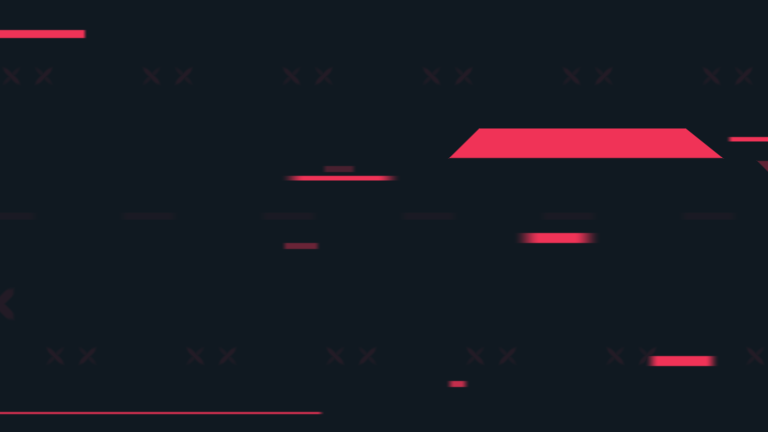
A WebGL 1 fragment shader for this background:

```glsl
precision mediump float;
// Dark navy backdrop with scattered crimson bars, one large trapezoid panel
// and faint rows of repeated crosses and dashes. Every shape is a soft
// coverage mask; the strongest mask mixes navy towards crimson.

uniform vec2 u_resolution;

#define NAVY vec3(0.064, 0.099, 0.130)
#define CRIMSON vec3(0.940, 0.200, 0.340)
#define EDGE 0.13          // half width of a smoothed edge
#define PITCH 18.23        // spacing of the repeated marks
#define CROSS_ALPHA 0.085
#define DASH_ALPHA 0.045

// Coverage of a signed distance, positive inside.
float fill(float d) {
    return smoothstep(-EDGE, EDGE, d);
}

// Horizontal bar from x = span.x to span.y whose ends fade over "fade".
float bar(vec2 p, vec2 span, float y, float halfHeight, float fade) {
    float fromEnd = min(p.x - span.x, span.y - p.x);
    return smoothstep(0.0, fade, fromEnd) * fill(halfHeight - abs(p.y - y));
}

// Trapezoid with a vertical run of "height" and separately inset top corners.
float trapezoid(vec2 p, vec2 base, float y, float height, vec2 inset) {
    float t = (p.y - y) / height;
    float left = (p.x - base.x - inset.x * t) * 0.7;
    float right = (base.y - inset.y * t - p.x) * 0.7;
    float vertical = min(p.y - y, y + height - p.y);
    return fill(min(min(left, right), vertical));
}

// Position relative to the nearest mark in a repeating row.
vec2 repeatRow(vec2 p, vec2 start) {
    p -= start;
    p.x = mod(p.x + 0.5 * PITCH, PITCH) - 0.5 * PITCH;
    return p;
}

// Mirrored pair of blurred crosses, stronger along the outward diagonal.
float crossPair(vec2 p) {
    p.x = abs(p.x) - 2.1;
    float rising = 1.0 - smoothstep(0.1, 0.7, abs(p.x - p.y));
    float falling = 1.0 - smoothstep(0.1, 0.6, abs(p.x + p.y));
    float box = 1.0 - smoothstep(0.7, 1.35, max(abs(p.x), abs(p.y)));
    return max(rising, 0.6 * falling) * box;
}

// Faint background rows and the large cross cut by the left edge.
float faintMarks(vec2 p) {
    float crosses = crossPair(repeatRow(p, vec2(3.6, 46.35)));
    crosses = max(crosses, crossPair(repeatRow(p, vec2(9.3, 9.9))));

    vec2 q = repeatRow(p, vec2(1.1, 28.1));
    float dashes = bar(q, vec2(-4.0, 4.0), 0.0, 0.45, 1.5);

    vec2 c = abs(p - vec2(-0.2, 16.67));
    float bigCross = (1.0 - smoothstep(0.5, 1.1, abs(c.x - c.y)))
                   * (1.0 - smoothstep(1.6, 2.3, max(c.x, c.y)));
    return max(max(crosses, bigCross) * CROSS_ALPHA, dashes * DASH_ALPHA);
}

// Individual bars, from the top of the canvas to the bottom.
float brightBars(vec2 p) {
    float m = bar(p, vec2(-5.0, 11.4), 51.82, 0.52, 0.7);
    m = max(m, bar(p, vec2(94.5, 106.0), 38.12, 0.29, 1.0));
    m = max(m, bar(p, vec2(41.8, 46.5), 34.24, 0.39, 0.9) * 0.25);
    m = max(m, bar(p, vec2(36.5, 52.3), 33.05, 0.30, 3.2));
    m = max(m, bar(p, vec2(66.8, 78.3), 25.26, 0.65, 3.6));
    m = max(m, bar(p, vec2(36.6, 41.8), 24.22, 0.39, 0.9) * 0.40);
    m = max(m, bar(p, vec2(83.9, 93.7), 9.24, 0.65, 1.9));
    m = max(m, bar(p, vec2(58.0, 61.2), 6.25, 0.39, 1.2) * 0.80);
    return max(m, bar(p, vec2(-5.0, 42.3), 2.47, 0.14, 1.0) * 0.85);
}

void main() {
    // The canvas is 100 units wide.
    vec2 p = gl_FragCoord.xy * 100.0 / u_resolution.x;

    float mask = max(faintMarks(p), brightBars(p));
    mask = max(mask, trapezoid(p, vec2(58.5, 94.1), 35.68, 3.84, vec2(3.9, 4.8)));

    // Dim corner entering at the right edge.
    float corner = fill(min((p.x + p.y - 133.9) * 0.7, 35.29 - p.y));
    mask = max(mask, corner * step(98.0, p.x) * 0.35);

    gl_FragColor = vec4(mix(NAVY, CRIMSON, mask), 1.0);
}
```
